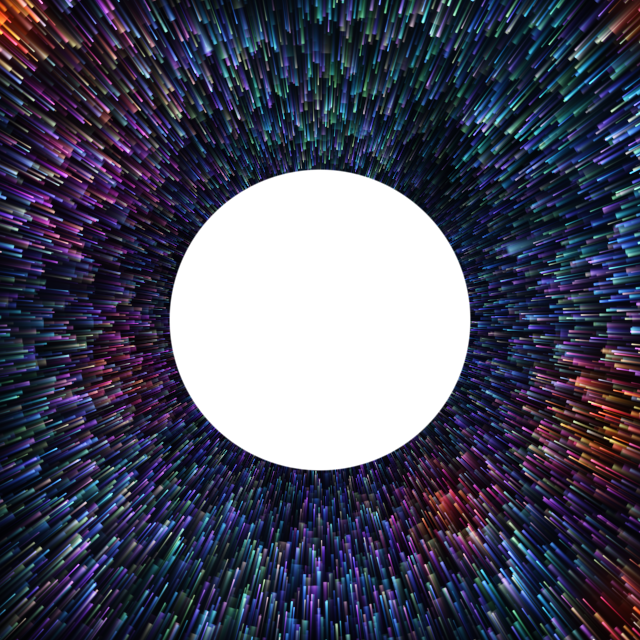
Write a Shadertoy shader that draws this background.

```glsl
// Radial burst of coloured light streaks around a plain white disc.

const float TAU = 6.2831853;
const vec2 CENTER = vec2(0.5);
const float DISC_RADIUS = 0.235;
const vec3 DISC_COLOR = vec3(1.0);
const vec3 BASE_TINT = vec3(0.10, 0.12, 0.38);

const int LAYERS = 8;
const float SECTORS_MIN = 90.0;    // streaks per turn, coarsest layer
const float SECTORS_MAX = 520.0;   // streaks per turn, finest layer
const float WIDTH_MAX = 0.0065;
const float WIDTH_MIN = 0.0012;
const float CELLS_PER_LOG = 5.0;   // streak length is radius / this
const float TAIL_FADE = 3.2;
const float HAZE = 0.09;

const vec2 FLARE_POS = vec2(0.795, 0.609);
const vec3 FLARE_COLOR = vec3(0.35, 0.75, 1.0);

// Colour regions: centre and radius, then tint
const int PATCHES = 14;
const vec3 PATCH_PLACE[PATCHES] = vec3[](
    vec3(0.85, 0.83, 0.25), vec3(0.53, 0.90, 0.20),
    vec3(0.14, 0.70, 0.14), vec3(0.12, 0.15, 0.20),
    vec3(0.30, 0.10, 0.12), vec3(0.70, 0.21, 0.08),
    vec3(0.80, 0.08, 0.09), vec3(0.15, 0.88, 0.13),
    vec3(0.05, 0.43, 0.11), vec3(0.20, 0.42, 0.08),
    vec3(0.93, 0.35, 0.10), vec3(0.98, 0.05, 0.07),
    vec3(1.00, 0.97, 0.05), vec3(0.01, 0.97, 0.055));
const vec3 PATCH_TINT[PATCHES] = vec3[](
    vec3(0.10, 0.29, 0.58), vec3(0.14, 0.31, 0.46),
    vec3(0.34, 0.10, 0.42), vec3(0.15, 0.17, 0.42),
    vec3(0.20, 0.35, 0.58), vec3(0.50, 0.06, 0.14),
    vec3(0.13, 0.36, 0.62), vec3(0.33, 0.15, 0.30),
    vec3(0.12, 0.25, 0.42), vec3(0.42, 0.10, 0.28),
    vec3(0.66, 0.16, 0.06), vec3(1.10, 0.20, 0.10),
    vec3(1.40, 0.28, 0.10), vec3(3.20, 0.55, 0.08));

float hash(vec2 p) {
    return fract(sin(dot(p, vec2(127.1, 311.7))) * 43758.5453);
}

float valueNoise(vec2 p) {
    vec2 i = floor(p), f = fract(p);
    f = f * f * (3.0 - 2.0 * f);
    return mix(mix(hash(i), hash(i + vec2(1, 0)), f.x),
               mix(hash(i + vec2(0, 1)), hash(i + vec2(1, 1)), f.x), f.y);
}

vec3 regionTint(vec2 p) {
    vec3 tint = BASE_TINT;
    for (int i = 0; i < PATCHES; i++) {
        vec2 d = (p - PATCH_PLACE[i].xy) / PATCH_PLACE[i].z;
        tint = mix(tint, PATCH_TINT[i], exp(-dot(d, d)));
    }
    return tint;
}

// One ring of streaks: sharp inner head, tail fading outward
vec3 streakLayer(float radius, float angle, float level, float seed, float pixel) {
    float sectors = floor(mix(SECTORS_MIN, SECTORS_MAX, level));
    float turn = fract(angle / TAU + seed * 0.137) * sectors;
    float sector = floor(turn);
    float across = turn - sector - 0.5;

    float shift = hash(vec2(sector, seed));
    float along = log(radius) * CELLS_PER_LOG + shift * 7.0;
    float cell = floor(along);
    float tail = along - cell;
    vec2 id = vec2(sector + seed * 17.0, cell + 31.0);

    float headRadius = exp((cell - shift * 7.0) / CELLS_PER_LOG);
    float headAngle = ((sector + 0.5) / sectors - seed * 0.137) * TAU;
    vec2 head = CENTER + headRadius * vec2(cos(headAngle), sin(headAngle));

    float width = max(mix(WIDTH_MAX, WIDTH_MIN, sqrt(level)), 0.6 * pixel);
    float offset = across * TAU / sectors * radius / width;
    float body = exp(-offset * offset) * smoothstep(0.5, 0.3, abs(across));
    float front = smoothstep(0.0, 2.0 * pixel, radius - headRadius);
    float fade = exp(-TAIL_FADE * tail) * (1.0 - tail);

    float power = pow(hash(id), 2.5) * mix(0.55, 1.9, level);
    float clump = smoothstep(0.15, 0.8, valueNoise(head * 9.0 + 4.0));
    vec3 hue = 0.5 + 0.5 * cos(TAU * (hash(id + 5.3) + vec3(0.0, 0.33, 0.67)));
    vec3 color = regionTint(head) * (0.6 + 1.1 * hue) + 0.14 * hue;
    color += 0.55 * exp(-14.0 * tail) * mix(hue, vec3(0.7, 0.9, 1.0), 0.5);
    return color * power * body * front * fade * mix(0.4, 1.3, clump);
}

void mainImage(out vec4 fragColor, in vec2 fragCoord) {
    float pixel = 1.0 / min(iResolution.x, iResolution.y);
    vec2 p = (fragCoord - 0.5 * iResolution.xy) * pixel + CENTER;
    vec2 q = p - CENTER;
    float radius = max(length(q), 0.01);
    float angle = atan(q.y, q.x);

    // Dim coloured haze, then streaks from broad to fine
    vec3 color = regionTint(p) * HAZE * (0.3 + 1.2 * valueNoise(p * 11.0));
    vec3 streaks = vec3(0.0);
    for (int i = 0; i < LAYERS; i++) {
        float level = float(i) / float(LAYERS - 1);
        streaks += streakLayer(radius, angle, level, float(i) + 1.0, pixel);
    }
    color += streaks * mix(0.7, 1.7, smoothstep(0.2, 0.5, radius));

    // Bright flare with an outward tail
    vec2 outward = normalize(FLARE_POS - CENTER);
    vec2 rel = p - FLARE_POS;
    float run = dot(rel, outward);
    float side = dot(rel, vec2(-outward.y, outward.x)) / 0.007;
    color += FLARE_COLOR * exp(-side * side - max(run, 0.0) / 0.025) * smoothstep(-0.005, 0.003, run);

    color = 1.0 - exp(-1.25 * color);
    float disc = smoothstep(pixel, -pixel, length(q) - DISC_RADIUS);
    fragColor = vec4(mix(color, DISC_COLOR, disc), 1.0);
}
```
